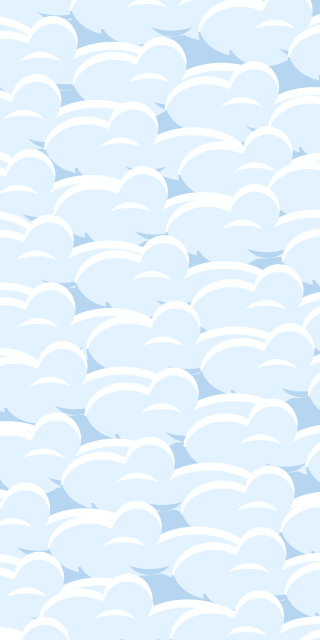
Give the GLSL for this pattern, as a WebGL 1 fragment shader.

```glsl
precision highp float;
// Overlapping flat clouds with white rims above and blue shade below.
// Staggered lanes of clouds are painted from top to bottom; every cloud
// is a stack of ellipses plus two crescents, repeated along its lane.

uniform vec2 u_resolution;

const float VIEW_WIDTH = 3.84;   // canvas width in cloud units
const float LANE_STEP = 0.27;    // vertical distance between lanes
const float CLOUD_PERIOD = 4.05; // horizontal repeat inside a lane

const vec3 WHITE = vec3(0.995, 1.0, 1.0);
const vec3 PALE = vec3(0.885, 0.95, 1.0);
const vec3 SHADE = vec3(0.71, 0.835, 0.945);

float hash(vec2 p) {
  vec3 q = fract(vec3(p.xyx) * 0.1031);
  q += dot(q, q.yzx + 33.33);
  return fract((q.x + q.y) * q.z);
}

// Antialiased coverage from a signed distance
float cover(float dist) {
  return clamp(0.5 - dist * u_resolution.x / VIEW_WIDTH, 0.0, 1.0);
}

float ellipse(vec2 p, vec2 radii) {
  float k = length(p / radii);
  return k * (k - 1.0) / max(length(p / (radii * radii)), 0.001);
}

// Arched sliver with its chord at the origin and its crown towards +y
float crescent(vec2 p) {
  float outer = length(p - vec2(0.0, -0.21)) - 0.32;
  float inner = length(p - vec2(0.0, -0.70)) - 0.74;
  return cover(max(outer, -inner));
}

// Puff with a coloured rim along its upper and its lower edge
void paintPuff(inout vec3 color, vec2 p, vec2 radii, vec3 top, vec3 bottom) {
  vec3 rim = p.y > 0.0 ? top : bottom;
  float middle = max(ellipse(p + vec2(0.0, 0.095), radii),
                     ellipse(p - vec2(0.0, 0.11), radii));
  vec3 puff = mix(rim, PALE, cover(middle));
  color = mix(color, puff, cover(ellipse(p, radii)));
}

// One cloud with its peak at the origin
void paintCloud(inout vec3 color, vec2 p) {
  // Shaded hollow under the body
  color = mix(color, SHADE, cover(ellipse(p - vec2(0.15, -0.88), vec2(0.35, 0.15))));

  // Side, belly and crown puffs
  paintPuff(color, p - vec2(-0.57, -0.58), vec2(0.50, 0.40), WHITE, SHADE);
  paintPuff(color, p - vec2(0.72, -0.69), vec2(0.66, 0.38), WHITE, SHADE);
  paintPuff(color, p - vec2(-0.28, -0.80), vec2(0.42, 0.30), PALE, SHADE);
  color = mix(color, PALE, cover(ellipse(p - vec2(0.0, -0.70), vec2(0.60, 0.20))));
  paintPuff(color, p - vec2(0.0, -0.32), vec2(0.30, 0.32), WHITE, PALE);

  // Bright fold inside and dark fold at the foot
  color = mix(color, WHITE, crescent(p - vec2(-0.15, -0.54)));
  color = mix(color, SHADE, crescent(vec2(p.x - 0.15, -0.78 - p.y)));
}

void main() {
  vec2 p = gl_FragCoord.xy / u_resolution.x * VIEW_WIDTH;
  float topLane = floor(p.y / LANE_STEP) + 6.0;
  vec3 color = SHADE;

  // Lower lanes lie in front of higher ones
  for (int i = 0; i < 8; i++) {
    float lane = topLane - float(i);
    float x = p.x + lane * CLOUD_PERIOD / 3.0 + 0.18 * sin(lane * 0.35);
    float cell = floor(x / CLOUD_PERIOD);
    vec2 seed = vec2(lane + 40.0, cell + 70.0);
    vec2 jitter = vec2(hash(seed), hash(seed + 19.7)) - 0.5;
    vec2 peak = vec2((cell + 0.46) * CLOUD_PERIOD, lane * LANE_STEP)
              + jitter * vec2(0.36, 0.16);
    paintCloud(color, vec2(x, p.y) - peak);
  }
  gl_FragColor = vec4(color, 1.0);
}
```
